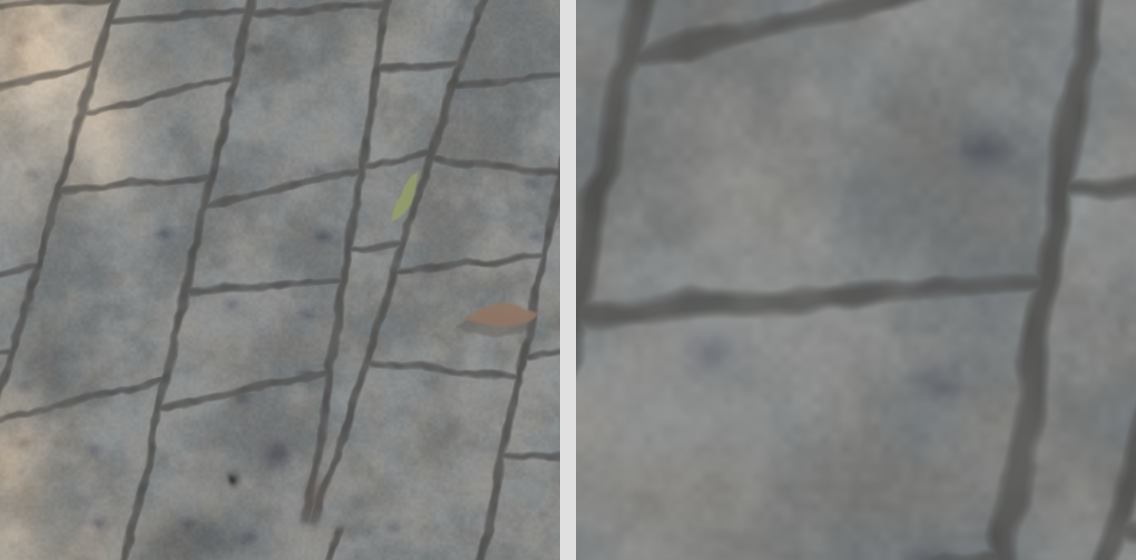
Left: the whole. Right: its middle third, enlarged.
Reproduce this texture procedurally as a Shadertoy shader.

```glsl
// Skewed grey stone paving with dark worn joints, warm sun patches, stains and two fallen leaves.

float hash(vec2 p) {
    p = fract(p * vec2(0.1031, 0.1137));
    p += dot(p, p.yx + 33.33);
    return fract((p.x + p.y) * p.x * 7.31);
}

float noise(vec2 p) {
    vec2 i = floor(p), f = fract(p);
    f = f * f * (3.0 - 2.0 * f);
    return mix(mix(hash(i), hash(i + vec2(1, 0)), f.x),
               mix(hash(i + vec2(0, 1)), hash(i + vec2(1, 1)), f.x), f.y);
}

float fbm(vec2 p) {
    float sum = 0.0, amp = 0.5;
    for (int i = 0; i < 5; i++) {
        sum += amp * noise(p);
        p = mat2(1.6, 1.2, -1.2, 1.6) * p + 17.0;
        amp *= 0.5;
    }
    return sum;
}

// Soft elliptical spot
float blob(vec2 p, vec2 centre, vec2 radius) {
    vec2 d = (p - centre) / radius;
    return exp(-dot(d, d));
}

// Pointed leaf: x runs along its length, y across
float leaf(vec2 p, vec2 centre, float angle, vec2 size) {
    p -= centre;
    p = vec2(cos(angle) * p.x + sin(angle) * p.y, cos(angle) * p.y - sin(angle) * p.x) / size;
    return 1.0 - smoothstep(-0.25, 0.2, abs(p.y) - 1.0 + p.x * p.x);
}

// Long leaning joints: x at the top edge, and lean to the left going down
const vec2 longJoint[5] = vec2[5](vec2(0.206, 0.295), vec2(0.447, 0.222),
    vec2(0.690, 0.153), vec2(0.859, 0.318), vec2(1.066, 0.207));

// Depth of the cross joints at the centre of each column
const vec4 crossDepth[6] = vec4[6](vec4(0.007, 0.144, 0.638, 0.50), vec4(0.030, 0.170, 0.328, 0.716),
    vec4(0.018, 0.337, 0.510, 0.698), vec4(0.120, 0.285, 0.440, 2.0),
    vec4(0.143, 0.297, 0.471, 0.661), vec4(0.619, 0.818, 2.0, 2.0));

// Slopes of the cross joints, alternating down each column
const vec2 crossSlope[6] = vec2[6](vec2(-0.07, -0.25), vec2(-0.08, -0.25), vec2(-0.07, -0.24),
    vec2(-0.08, -0.20), vec2(-0.10, 0.10), vec2(-0.17, 0.0));

float jointX(int i, float depth) {
    return longJoint[i].x - longJoint[i].y * depth;
}

float groove(float dist, float halfWidth) {
    return 1.0 - smoothstep(halfWidth - 0.004, halfWidth + 0.004, abs(dist));
}

void mainImage(out vec4 fragColor, in vec2 fragCoord) {
    vec2 p = fragCoord / iResolution.xy;
    p.y = 1.0 - p.y; // depth below the top edge

    // Worn, uneven outlines
    vec2 q = p + 0.009 * (vec2(noise(p * 17.0), noise(p * 17.0 + 40.0)) - 0.5)
               + 0.005 * (vec2(noise(p * 60.0), noise(p * 60.0 + 90.0)) - 0.5);
    float wear = 0.003 * (noise(p * 22.0 + 7.0) - 0.5);

    // Long joints, and the column between them
    int column = 0;
    float gap = 0.0;
    for (int i = 0; i < 5; i++) {
        float side = q.x - jointX(i, q.y);
        if (side > 0.0) column++;
        float ending = (i == 2 || i == 3) ? 1.0 - smoothstep(0.90, 0.95, q.y) : 1.0;
        gap = max(gap, ending * groove(side * 0.97, 0.0068 + wear));
    }
    gap = max(gap, groove(q.x - 0.605 + 0.27 * (q.y - 0.94), 0.006) * smoothstep(0.93, 0.95, q.y));

    // Cross joints, and the slab between them
    float left = column > 0 ? jointX(column - 1, q.y) : jointX(0, q.y) - 0.24;
    float right = column < 5 ? jointX(column, q.y) : jointX(4, q.y) + 0.2;
    float slab = 0.0;
    for (int k = 0; k < 4; k++) {
        float slope = crossSlope[column][k % 2];
        float side = q.y - crossDepth[column][k] - slope * (q.x - 0.5 * (left + right));
        slab += step(0.0, side);
        gap = max(gap, 0.9 * groove(side * 0.98, 0.0056 + wear));
    }

    // Stone: mottling, grain and a tone per slab
    float mottle = fbm(p * 9.0) + 0.35 * (fbm(p * 38.0) - 0.5);
    vec3 color = mix(vec3(0.46, 0.47, 0.47), vec3(0.57, 0.575, 0.57), smoothstep(0.2, 0.75, mottle));
    color += 0.022 * (hash(vec2(column, slab) + 3.0) - 0.5);
    color += 0.03 * (noise(p * 170.0) - 0.5);
    color += vec3(0.02, 0.0, -0.02) * (noise(p * 24.0 + 60.0) - 0.5);

    // Shade
    float shade = blob(p, vec2(0.30, 0.08), vec2(0.10, 0.09)) + blob(p, vec2(0.06, 0.64), vec2(0.10, 0.10))
                + 1.5 * blob(p, vec2(0.36, 0.96), vec2(0.10, 0.06));
    color -= 0.06 * shade * (0.6 + 0.8 * mottle);

    // Faint scattered stains
    vec2 cell = floor(p * 8.0);
    vec2 spot = 0.3 + 0.4 * vec2(hash(cell + 11.0), hash(cell + 47.0));
    float stain = step(0.72, hash(cell + 83.0)) * blob(fract(p * 8.0), spot, vec2(0.12, 0.09));
    color -= vec3(0.09, 0.09, 0.07) * stain;
    color -= vec3(0.11, 0.12, 0.09) * blob(q, vec2(0.496, 0.814), vec2(0.022, 0.026));
    color = mix(color, vec3(0.22), blob(q, vec2(0.414, 0.852), vec2(0.010)));

    // Joints, with soil where the wedge closes
    color *= 1.0 - 0.07 * blob(vec2(gap, 0.0), vec2(0.5, 0.0), vec2(0.4));
    color = mix(color, vec3(0.335, 0.335, 0.33) + 0.07 * (noise(p * 55.0) - 0.5), 0.92 * gap);
    color = mix(color, vec3(0.36, 0.34, 0.33), 0.75 * blob(q, vec2(0.562, 0.89), vec2(0.018, 0.045)));

    // Warm patches of sunlight
    float sun = blob(p, vec2(0.04, 0.07), vec2(0.15, 0.20)) + 0.45 * blob(p, vec2(0.18, 0.25), vec2(0.05, 0.11))
              + 0.85 * blob(p, vec2(0.0, 0.82), vec2(0.09, 0.10)) + 0.45 * blob(p, vec2(0.06, 0.98), vec2(0.13, 0.08));
    color += vec3(0.25, 0.185, 0.11) * sun * (0.75 + 0.5 * mottle) * (1.0 - 0.55 * gap);

    // Fallen leaves
    color = mix(color, vec3(0.40, 0.38, 0.36), 0.5 * leaf(q, vec2(0.885, 0.578), -0.05, vec2(0.07, 0.022)));
    color = mix(color, vec3(0.56, 0.46, 0.39), 0.9 * leaf(q, vec2(0.897, 0.562), -0.08, vec2(0.065, 0.020)));
    color = mix(color, vec3(0.58, 0.62, 0.41), 0.85 * leaf(q, vec2(0.723, 0.354), -1.13, vec2(0.052, 0.014)));

    fragColor = vec4(clamp(color, 0.0, 1.0), 1.0);
}
```
